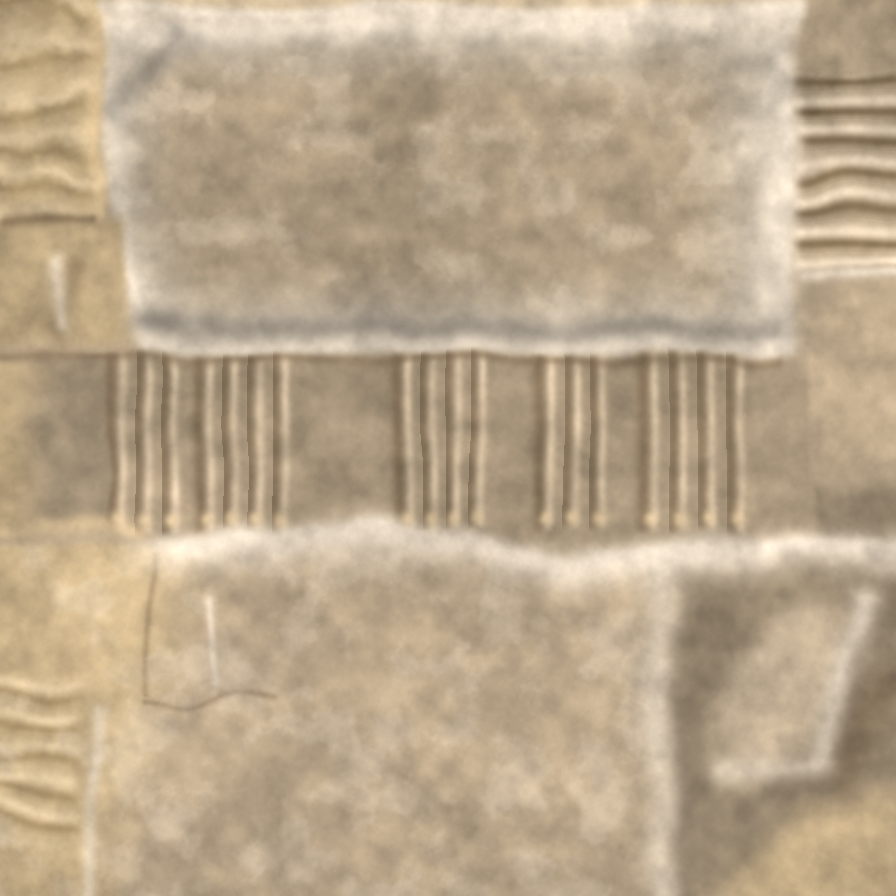
A Shadertoy shader for this texture:

```glsl
// Weathered sandstone wall: two large blocks, a fluted band, ridged side stones and pale mortar.
const vec3 STONE = vec3(.70, .622, .515);
const vec3 PALE = vec3(.95, .89, .81);
const vec3 GOLD = vec3(.81, .71, .55);
const vec3 SHADE = vec3(.45, .37, .275);
const vec3 GREY = vec3(.53, .50, .46);

float hash(vec2 p) {
    return fract(sin(dot(p, vec2(127.1, 311.7))) * 43758.5453);
}

float noise(vec2 p) {
    vec2 i = floor(p), f = fract(p);
    f *= f * (3. - 2. * f);
    return mix(mix(hash(i), hash(i + vec2(1, 0)), f.x),
               mix(hash(i + vec2(0, 1)), hash(i + 1.), f.x), f.y);
}

float fbm(vec2 p) {
    float sum = 0., gain = .5;
    for (int i = 0; i < 5; i++) {
        sum += gain * noise(p);
        p = mat2(1.6, 1.2, -1.2, 1.6) * p + 7.3;
        gain *= .5;
    }
    return sum;
}

float bell(float d, float width) { return exp(-d * d / (width * width)); }

// Soft box mask; corners hold low x, low y, high x, high y
float box(vec2 p, vec4 corners, float soft) {
    vec2 m = smoothstep(corners.xy - soft, corners.xy + soft, p)
           * (1. - smoothstep(corners.zw - soft, corners.zw + soft, p));
    return m.x * m.y;
}

// Soft brush line between two ends
void stroke(inout vec3 col, vec2 p, vec4 ends, float width, vec3 tint, float amount) {
    vec2 a = p - ends.xy, b = ends.zw - ends.xy;
    float d = length(a - b * clamp(dot(a, b) / dot(b, b), 0., 1.));
    col = mix(col, tint, amount * bell(d, width));
}

// Soft tilted ellipse
float blob(vec2 p, vec2 centre, vec2 radius, float angle) {
    float c = cos(angle), s = sin(angle);
    return 1. - smoothstep(.65, 1.15, length(mat2(c, -s, s, c) * (p - centre) / radius));
}

// Repeated bars: lit ridge, groove before it, glint at the foot
vec3 flutes(vec2 p, float start, float pitch, float count) {
    float k = clamp(round((p.x - start) / pitch), 0., count - 1.);
    float d = p.x - start - k * pitch;
    float wear = .5 + .6 * noise(vec2(k * 5. + start * 90., p.y * 24.));
    return vec3(bell(d, .0052) * wear, bell(d + .0125, .0075),
                bell(length(vec2(d + .004, p.y - .421)), .008));
}

// Horizontal ridges, positive where lit and negative in shadow
float ridges(float y, float pitch) {
    float t = fract(y / pitch);
    return bell(t - .65, .2) - bell(t - .28, .17);
}

void mainImage(out vec4 fragColor, in vec2 fragCoord) {
    vec2 uv = fragCoord / iResolution.xy;
    float grain = fbm(uv * 9.) - .48, fine = fbm(uv * 42.) - .48;
    float crumb = .22 * smoothstep(.45, .68, fbm(uv * 27. + 11.));
    vec2 p = uv + .016 * (vec2(noise(uv * 19.), noise(uv * 19. + 40.)) - .5);
    vec3 col = STONE;

    // Upper block with a chalky border
    float edge = .117 + .04 * smoothstep(.82, .62, p.y);
    float core = box(p, vec4(edge + .045, .665, .815, .93), .05);
    float upper = box(p, vec4(edge, .606, .885, .972), .007);
    col = mix(col, mix(vec3(.76, .71, .635), STONE * .965, core), upper);
    col = mix(col, PALE, crumb * upper);
    col = mix(col, mix(PALE, GOLD, .7 * smoothstep(.985, 1., p.y)), box(p, vec4(.1, .978, .91, 1.1), .012));
    stroke(col, p, vec4(.13, .965, .9, .982), .018, PALE, .85);
    stroke(col, p, vec4(.882, .96, .866, .62), .023, PALE, .65);
    stroke(col, p, vec4(.117, .96, .155, .63), .012, PALE, .5);
    stroke(col, p, vec4(.16, .64, .86, .627), .014, GREY, .6);
    stroke(col, p, vec4(.125, .88, .2, .96), .016, GREY, .5);
    stroke(col, p, vec4(.16, .612, .88, .61), .011, PALE, .5);

    // Left column: ridged stone over a rounded knob
    col = mix(col, GOLD * .94 + .09 * ridges(p.y + .1 * grain, .048), box(p, vec4(-.1, .755, .113, 1.1), .006));
    stroke(col, p, vec4(.107, .98, .107, .77), .012, GOLD * 1.12, .6);
    col = mix(col, GOLD * .88, box(p, vec4(-.1, .615, .142, .757), .012));
    stroke(col, p, vec4(0, .756, .1, .757), .006, SHADE, .55);
    stroke(col, p, vec4(.08, .7, .065, .63), .012, SHADE, .45);
    stroke(col, p, vec4(.06, .71, .07, .635), .009, PALE, .55);

    // Fluted band
    col = mix(col, STONE * mix(.98, .92, smoothstep(.42, .59, p.y)), box(p, vec4(-.1, .402, .904, .599), .006));
    col = mix(col, mix(GOLD, STONE, smoothstep(0., .07, p.x)) * .88, box(p, vec4(-.1, .412, .125, .597), .01));
    vec2 q = mix(uv, p, .3);
    vec3 bars = max(flutes(q, .137, .029, 3.), flutes(q, .235, .028, 4.));
    bars = max(bars, max(flutes(q, .457, .027, 4.), flutes(q, .615, .0295, 3.)));
    bars = max(bars, flutes(q, .73, .0325, 4.));
    float carved = box(p, vec4(.12, .408, .85, .604), .006);
    col = mix(col, SHADE, carved * bars.y * .58);
    col = mix(col, vec3(.89, .8, .68), carved * bars.x * .85);
    stroke(col, p, vec4(0, .602, .87, .597), .006, SHADE, .45);

    // Lower block with golden ridged stone on its left
    float low = 1. - smoothstep(.385, .4, p.y);
    float slant = mix(.1, .172, smoothstep(0., .36, p.y));
    col = mix(col, mix(GOLD, STONE * 1.025, smoothstep(slant - .02, slant + .07, p.x)), low);
    col += .11 * box(p, vec4(-.1, .055, .09, .25), .014) * ridges(p.y + .15 * p.x, .037);
    stroke(col, p, vec4(.116, .2, .098, 0), .008, PALE, .55);
    stroke(col, p, vec4(.17, .38, .16, .22), .004, SHADE, .35);
    stroke(col, p, vec4(.23, .33, .24, .235), .006, PALE, .55);
    stroke(col, p, vec4(.16, .21, .3, .225), .004, SHADE, .35);
    col = mix(col, PALE, crumb * low);

    // Shadowed hollow with a pale boss
    col = mix(col, STONE * .83, box(p, vec4(.752, -.1, 1.1, .375), .014));
    col = mix(col, GOLD, .85 * blob(p, vec2(.95, .02), vec2(.17, .09), .4));
    stroke(col, p, vec4(.99, .24, .94, .13), .022, SHADE, .45);
    col = mix(col, vec3(.79, .71, .6), blob(p, vec2(.873, .225), vec2(.068, .115), -.5));
    stroke(col, p, vec4(.962, .33, .922, .15), .015, PALE, .7);
    stroke(col, p, vec4(.81, .14, .91, .14), .014, PALE, .5);
    stroke(col, p, vec4(.735, .37, .74, 0), .021, PALE, .55);

    // Right column: ridges over a plain stone
    col = mix(col, STONE, box(p, vec4(.897, .695, 1.1, 1.1), .008));
    col += .19 * box(p, vec4(.89, .7, 1.1, .915), .008) * ridges(p.y, .036);
    col = mix(col, STONE * mix(.84, 1.02, smoothstep(.445, .47, p.y)), box(p, vec4(.906, .388, 1.1, .69), .006));
    stroke(col, p, vec4(.9, .696, 1, .694), .008, PALE, .7);

    // Bright mortar under the band, glowing downward
    float drop = p.y - .393 - .018 * (bell(p.x - .38, .11) - bell(p.x - .65, .09));
    float mortar = bell(drop, drop > 0. ? .013 : .028) * smoothstep(.13, .2, p.x);
    col = mix(col, PALE, mortar * .9);
    stroke(col, p, vec4(0, .408, .16, .41), .01, GOLD * 1.08, .6);
    col = mix(col, vec3(.94, .83, .66), bars.z * .75);

    // Weathering
    col *= 1. + .3 * grain + .32 * fine;
    fragColor = vec4(clamp(col, 0., 1.), 1);
}
```
